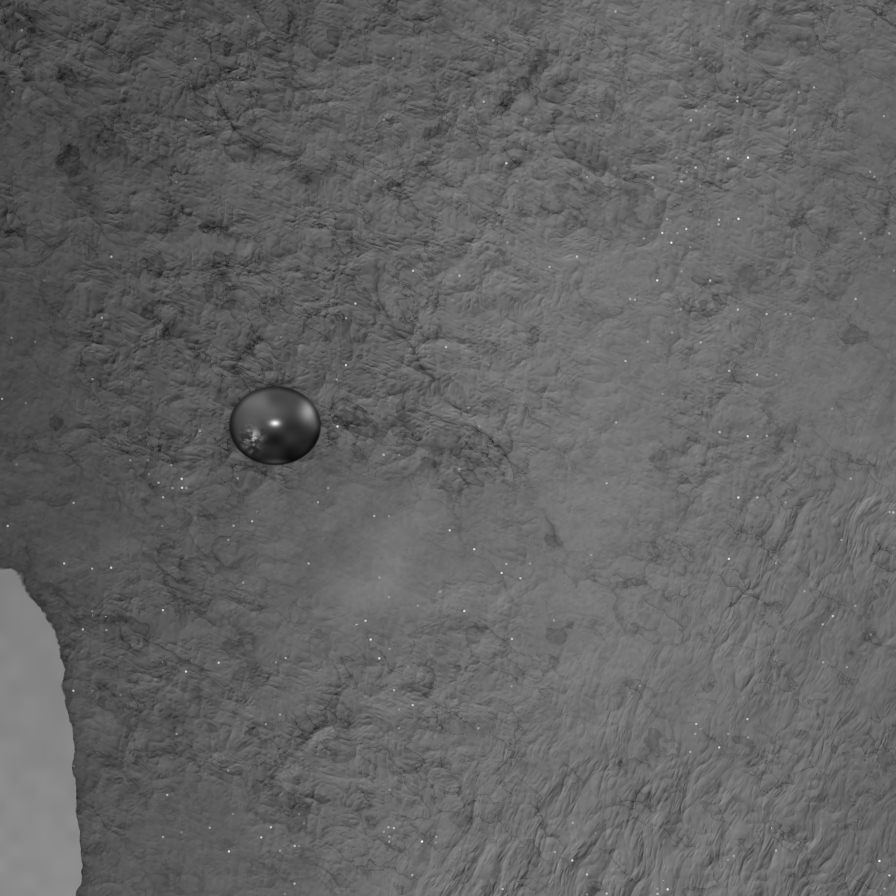
Write a Shadertoy shader that draws this texture.

```glsl
// Dark wet rock face with sharp creases, pits, glints, a water drop and a pale gap at the left edge.

float hash(vec2 p) {
    return fract(sin(dot(p, vec2(12.9898, 78.233))) * 43758.5453);
}

float noise(vec2 p) {
    vec2 i = floor(p), f = fract(p);
    f = f * f * (3.0 - 2.0 * f);
    return mix(mix(hash(i), hash(i + vec2(1, 0)), f.x),
               mix(hash(i + vec2(0, 1)), hash(i + vec2(1, 1)), f.x), f.y);
}

float fbm(vec2 p) {
    float sum = 0.0, amp = 0.5;
    for (int i = 0; i < 5; i++) {
        sum += amp * noise(p);
        p = mat2(1.6, 1.2, -1.2, 1.6) * p + 7.3;
        amp *= 0.5;
    }
    return sum;
}

// Folded noise with sharp valleys
float crumple(vec2 p) {
    float sum = 0.0, amp = 0.5;
    for (int i = 0; i < 4; i++) {
        sum += amp * abs(2.0 * noise(p) - 1.0);
        p = mat2(1.6, 1.2, -1.2, 1.6) * p + 4.7;
        amp *= 0.55;
    }
    return sum;
}

// Soft elliptical region, 1 at its centre
float zone(vec2 p, vec2 centre, vec2 size) {
    vec2 q = (p - centre) / size;
    return exp(-dot(q, q));
}

// Coordinates along and across a direction
vec2 turn(vec2 p, float angle) {
    vec2 along = vec2(cos(angle), sin(angle));
    return vec2(dot(p, along), dot(p, vec2(-along.y, along.x)));
}

// Rock height: slanting crumples, turning steep at the lower right
float relief(vec2 p) {
    vec2 w = p + 0.012 * vec2(noise(p * 31.0), noise(p * 31.0 + 40.0));
    float steep = smoothstep(0.2, 0.6, p.x - p.y);
    return mix(crumple(turn(w, -0.6) * vec2(24.0, 34.0)), crumple(turn(w, 1.2) * vec2(17.0, 36.0)), steep);
}

// Broken flake edges: crisp on one side, fading on the other
float flakes(vec2 p) {
    float sum = 0.0, freq = 11.0;
    for (int i = 0; i < 3; i++) {
        float level = fbm(turn(p, -0.6) * freq * vec2(0.8, 1.25) + freq) - 0.48;
        float edge = smoothstep(-0.015, 0.01, level) * exp(-max(level, 0.0) / 0.035);
        sum += edge * smoothstep(0.4, 0.75, noise(p * freq * 0.8 + 21.0 + freq));
        freq *= 1.9;
    }
    return sum;
}

// Ragged dark pits scattered over a coarse grid
float pits(vec2 p) {
    vec2 g = p * 9.0 + 0.35 * (vec2(fbm(p * 50.0), fbm(p * 50.0 + 9.0)) - 0.5);
    vec2 id = floor(g);
    vec2 centre = 0.3 + 0.4 * vec2(hash(id + 3.1), hash(id + 8.7));
    float radius = 0.06 + 0.09 * hash(id + 5.5);
    float d = length((fract(g) - centre) * vec2(1.0, 1.2)) / radius;
    float rim = exp(-abs(d - 0.85) / 0.12);
    return step(0.72, hash(id)) * (0.6 * (1.0 - smoothstep(0.6, 1.0, d)) + 0.7 * rim);
}

// Tiny wet highlights
float glints(vec2 p, float density) {
    vec2 g = p * 190.0, id = floor(g);
    vec2 q = fract(g) - 0.35 - 0.3 * vec2(hash(id + 1.7), hash(id + 4.2));
    float spot = 1.0 - smoothstep(0.1, 0.4, length(q));
    float bright = hash(id + 2.0);
    return spot * step(1.0 - density, hash(id + 11.0)) * (0.25 + 0.75 * bright * bright);
}

// Glossy drop; q spans the unit disc
float dropTone(vec2 q) {
    float tone = 0.2 + 0.13 * q.y + 0.14 * (noise(q * 3.0 + 5.0) - 0.5);
    tone += 0.36 * zone(q, vec2(0.74, 0.36), vec2(0.2, 0.35)) + 0.16 * zone(q, vec2(-0.3, 0.35), vec2(0.5, 0.4));
    tone += 0.6 * zone(q, vec2(-0.5, -0.35), vec2(0.2, 0.28)) * smoothstep(0.25, 0.7, fbm(q * 7.0));
    tone += 0.65 * zone(q, vec2(0.0, 0.06), vec2(0.11, 0.08)) + 0.2 * zone(q, vec2(0.05, -0.93), vec2(0.35, 0.06));
    return tone * (1.0 - 0.5 * smoothstep(0.85, 1.0, length(q)));
}

void mainImage(out vec4 fragColor, in vec2 fragCoord) {
    vec2 p = fragCoord / iResolution.y;
    float pixel = 1.0 / iResolution.y;

    // Broad light, dim at the left
    float tone = mix(0.29, 0.42, smoothstep(-0.1, 0.7, p.x + 0.15 * (0.5 - p.y)));
    tone += 0.08 * (fbm(p * 4.0 + 17.0) - 0.48);
    float film = zone(p, vec2(0.68, 0.5), vec2(0.1, 0.25));
    float pool = zone(p, vec2(0.43, 0.37), vec2(0.1, 0.07)) + zone(p, vec2(0.2, 0.42), vec2(0.12, 0.07));
    tone += 0.025 * film + 0.025 * pool - 0.04 * zone(p, vec2(1.0, 1.0), vec2(0.25));

    // Long fold down the middle and a short one at the upper left
    float foldX = 0.42 + 0.2 * (1.0 - smoothstep(0.38, 0.7, p.y)) + 0.035 * (fbm(vec2(p.y * 24.0, 3.0)) - 0.5);
    float side = p.x - foldX + 0.008 * (noise(p * 70.0) - 0.5);
    float foldSpan = smoothstep(0.28, 0.42, p.y) * (1.0 - smoothstep(0.69, 0.73, p.y));
    float shelf = foldSpan * exp(-abs(side + 0.04) / 0.05) * (1.0 - smoothstep(-0.004, 0.002, side));
    float fold = foldSpan * exp(-abs(side) / 0.0025) * smoothstep(0.1, 0.6, noise(p * 25.0 + 2.0));
    float dip = p.y - 0.825 - 0.07 * exp((0.24 - p.x) / 0.03) + 0.02 * (fbm(p * 30.0) - 0.5);
    fold += exp(-abs(dip) / 0.003) * smoothstep(0.22, 0.25, p.x) * (1.0 - smoothstep(0.3, 0.36, p.x));

    // Embossed crumples, calmer under the water film
    float rough = mix(0.5, 1.5, smoothstep(0.3, 0.65, fbm(p * 5.0 + 31.0)));
    rough = rough * (1.0 - 0.6 * min(film + pool, 1.0)) + 0.4 * shelf;
    float slope = relief(p) - relief(p + vec2(-0.001, 0.0015));
    tone += 0.012 + rough * slope * (slope < 0.0 ? 0.75 : 0.5);
    float swell = noise(p * 22.0) - noise(p * 22.0 + vec2(-0.12, 0.15));
    tone += swell * (0.05 + 0.2 * min(pool, 1.0));
    tone += 0.03 * (noise(p * 230.0) - 0.5);

    // Creases and pits
    tone -= 0.025 * shelf + 0.12 * min(fold, 1.0);
    tone -= 0.085 * flakes(p + 0.004 * noise(p * 90.0)) * min(rough, 1.2);
    tone -= 0.1 * pits(p) * (0.4 + fbm(p * 80.0));
    tone -= 0.14 * zone(p, vec2(0.342, 0.803), vec2(0.016, 0.013)) * fbm(p * 70.0 + 5.0) * 2.0;

    // Glints, gathered left of centre, along the bottom and at the upper right
    float density = 0.004 + 0.08 * zone(p, vec2(0.19, 0.46), vec2(0.06, 0.05))
                  + 0.02 * zone(p, vec2(0.9, 0.8), vec2(0.2))
                  + 0.07 * smoothstep(0.45, 0.0, p.y) * smoothstep(0.6, 0.85, noise(p * 16.0 + 6.0));
    tone += 0.5 * glints(p, density);

    // Pale gap beyond the ragged left edge
    float gap = (length(vec2(p.x / 0.088, (p.y - 0.06) / 0.305)) - 1.0) * 0.088 + 0.016 * (fbm(p * 35.0) - 0.5);
    tone -= 0.08 * exp(-abs(gap) / 0.006);
    float pale = 0.53 + 0.03 * (noise(p * 60.0) - 0.5) - 0.12 * (p.y - 0.15);
    tone = mix(pale, tone, smoothstep(-pixel, pixel, gap));

    // Water drop with a faint contact shadow
    vec2 q = (p - vec2(0.307, 0.525)) / vec2(0.051, 0.044);
    float r = length(q);
    tone -= 0.04 * exp(-max(r - 1.0, 0.0) * 9.0);
    tone = mix(dropTone(q), tone, smoothstep(1.0 - 25.0 * pixel, 1.0 + 25.0 * pixel, r));

    fragColor = vec4(vec3(clamp(tone, 0.0, 1.0)), 1.0);
}
```
